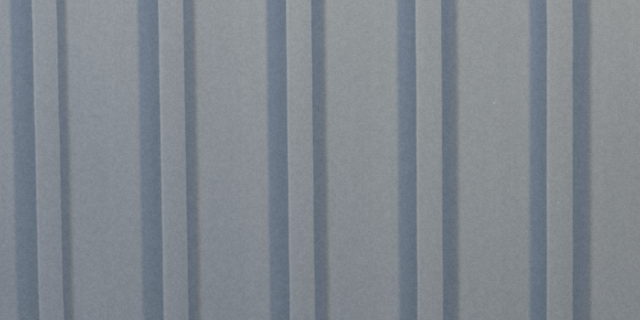
Write a Shadertoy shader that draws this texture.

```glsl
// Painted sheet-metal cladding: five upright ribs with blue shaded flanks and fine grain.
#define RIBS 5.0
#define FIRST_RIB vec2(0.0612, 0.0495)  // first ridge edge at the bottom, top
#define PITCH vec2(0.1983, 0.2012)      // rib spacing at the bottom, top
#define RIDGE_WIDTH 0.0395
#define PANEL_DIM vec3(0.485, 0.508, 0.535)
#define PANEL_LIT vec3(0.590, 0.608, 0.617)
#define FLANK_BLUE vec3(0.415, 0.460, 0.515)
#define FLANK_GREY vec3(0.405, 0.435, 0.470)
#define GRAIN_CELLS 420.0
#define GRAIN 0.034

float hash(vec2 p) {
    vec3 q = fract(vec3(p.xyx) * 0.1031);
    q += dot(q, q.yzx + 33.33);
    return fract((q.x + q.y) * q.z);
}

float noise(vec2 p) {
    vec2 cell = floor(p), f = fract(p);
    f = f * f * (3.0 - 2.0 * f);
    return mix(mix(hash(cell), hash(cell + vec2(1, 0)), f.x),
               mix(hash(cell + vec2(0, 1)), hash(cell + vec2(1, 1)), f.x), f.y);
}

// Smoothed step with its centre at the given edge
float rise(float edge, float blur, float x) {
    return smoothstep(edge - blur, edge + blur, x);
}

void mainImage(out vec4 fragColor, in vec2 fragCoord) {
    vec2 uv = fragCoord / iResolution.xy;
    vec2 pos = fragCoord / iResolution.x;
    float sharp = max(1.0 / iResolution.x, 0.0018);

    // Rib coordinate: slight lean, and spacing that widens to the right
    float pitch = mix(PITCH.x, PITCH.y, uv.y);
    float s = (uv.x - mix(FIRST_RIB.x, FIRST_RIB.y, uv.y)) / pitch;
    s += 0.0065 * s * (RIBS - 1.0 - s);
    float rib = floor(s + 0.35);
    float x = (s - rib) * pitch;
    x += 0.0008 * (noise(vec2(rib * 7.3, uv.y * 9.0)) - 0.5);

    // Broad daylight falloff, brightest toward the upper middle
    float light = 0.12 + 0.72 * uv.y - 0.55 * pow(uv.x - 0.52, 2.0);
    light += 0.14 * (noise(pos * vec2(9.0, 4.0)) - 0.5);
    light += 0.12 * (hash(vec2(rib, 4.0)) - 0.5);
    vec3 panel = mix(PANEL_DIM, PANEL_LIT, clamp(light, 0.0, 1.0));
    panel += mix(vec3(-0.006, 0.0, 0.012), vec3(0.006, 0.002, -0.008), uv.x);
    float shade = 0.95 + 0.10 * uv.y;

    // Flank widths follow the viewing angle across the wall
    float leftWidth = mix(0.035, 0.024, uv.x);
    float rightWidth = mix(0.014, 0.029, uv.x);

    // Left flank: soft outer edge, crisp ridge edge
    float left = rise(-leftWidth, 0.0045, x) * (1.0 - rise(0.0, sharp, x));
    vec3 leftColor = FLANK_BLUE * shade * mix(1.04, 0.98, rise(-0.5 * leftWidth, 0.012, x));
    vec3 color = mix(panel, leftColor, left);

    // Ridge: gentle rounding with a thin bright left lip
    float ridge = rise(0.0, sharp, x) * (1.0 - rise(RIDGE_WIDTH, sharp, x));
    color += ridge * mix(0.006, -0.012, x / RIDGE_WIDTH);
    color += 0.022 * exp(-pow((x - 0.0025) / 0.002, 2.0));

    // Right flank: crisp ridge edge, fading into a warm reflection
    float far = RIDGE_WIDTH + rightWidth;
    float right = rise(RIDGE_WIDTH, sharp, x) * (1.0 - rise(far, 0.005, x));
    vec3 rightColor = mix(FLANK_BLUE * 0.96, FLANK_GREY * 1.04,
                          rise(RIDGE_WIDTH + 0.6 * rightWidth, 0.012, x));
    color = mix(color, rightColor * shade, right);
    color += vec3(0.006, 0.001, -0.010) * exp(-pow((x - far) / 0.005, 2.0));

    // Paint grain, faint vertical streaks and rare pale specks
    float grain = noise(pos * GRAIN_CELLS) + 0.5 * noise(pos * GRAIN_CELLS * 0.45 + 17.0);
    color += GRAIN * (grain - 0.75);
    color += 0.008 * (noise(pos * vec2(150.0, 5.0)) - 0.5);
    vec2 speckGrid = pos * 90.0;
    float speck = step(0.9985, hash(floor(speckGrid) + 5.0));
    color += 0.07 * speck * (1.0 - smoothstep(0.05, 0.2, length(fract(speckGrid) - 0.5)));

    fragColor = vec4(clamp(color, 0.0, 1.0), 1.0);
}
```
